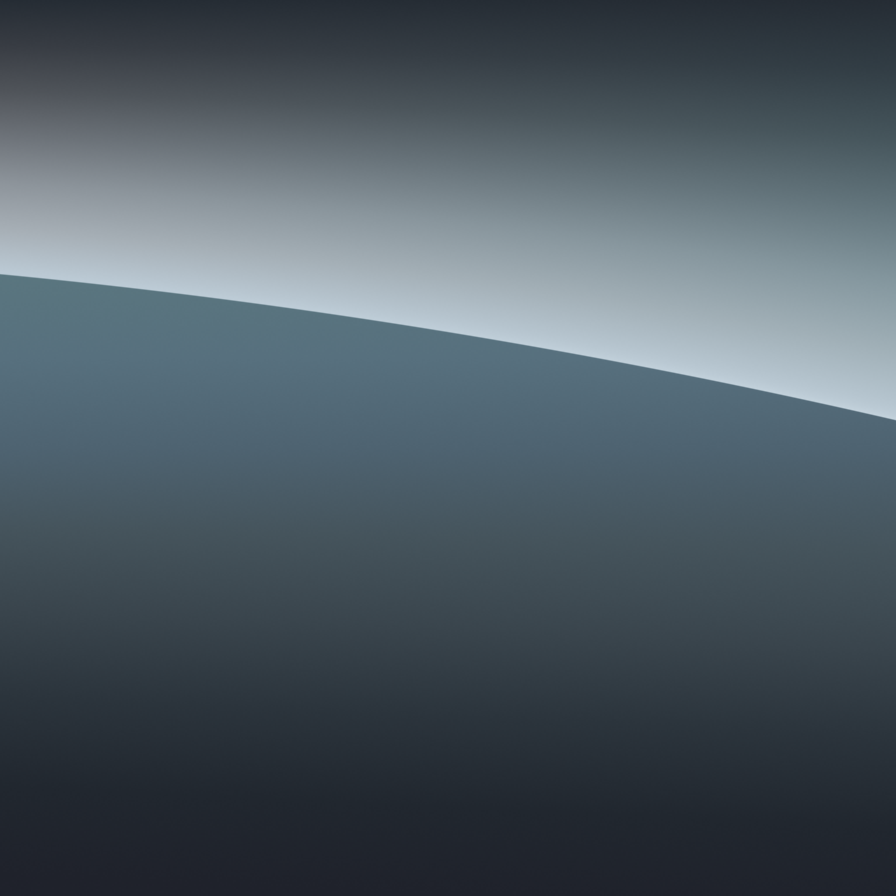
A WebGL 2 fragment shader for this background:

```glsl
#version 300 es
precision highp float;
// Draws a dark curved horizon under a pale glow that fades into a slate sky.

uniform vec2 u_resolution;
out vec4 fragColor;

// Horizon height: start at the left edge, slope and bend
const float HORIZON_START = 0.694;
const float HORIZON_SLOPE = 0.0954;
const float HORIZON_BEND = 0.0676;

// Colours from the horizon up to the top
const int SKY_LAST = 6;
const vec3 SKY[7] = vec3[7](
    vec3(0.737, 0.796, 0.839), vec3(0.639, 0.686, 0.714),
    vec3(0.533, 0.584, 0.612), vec3(0.408, 0.455, 0.482),
    vec3(0.294, 0.333, 0.357), vec3(0.208, 0.239, 0.267),
    vec3(0.145, 0.173, 0.204));

// Colours from the bottom up to the highest point of the horizon
const int GROUND_LAST = 7;
const float GROUND_TOP = 0.7;
const vec3 GROUND[8] = vec3[8](
    vec3(0.122, 0.133, 0.169), vec3(0.129, 0.153, 0.184),
    vec3(0.169, 0.204, 0.235), vec3(0.227, 0.271, 0.302),
    vec3(0.271, 0.329, 0.361), vec3(0.306, 0.388, 0.443),
    vec3(0.341, 0.439, 0.494), vec3(0.353, 0.463, 0.498));

const vec3 SKY_TINT = vec3(-0.022, 0.004, 0.006);  // cool on the right, warm on the left
const float GROUND_TILT = 0.045;                   // lifts the shadow on the left
const vec3 RIM_LIGHT = vec3(0.035, 0.035, 0.03);
const float RIM_WIDTH = 0.006;
const float GRAIN = 0.004;

float horizonHeight(float x) {
    return HORIZON_START - x * (HORIZON_SLOPE + HORIZON_BEND * x);
}

float hash(vec2 p) {
    p = fract(p * vec2(123.34, 456.21));
    p += dot(p, p + 45.32);
    return fract(p.x * p.y);
}

vec3 skyColor(float height, float x) {
    float s = clamp(height, 0.0, 1.0) * float(SKY_LAST);
    int i = min(int(s), SKY_LAST - 1);
    vec3 color = mix(SKY[i], SKY[i + 1], s - float(i));
    float middle = 4.0 * height * (1.0 - height);
    return color + SKY_TINT * (2.0 * x - 1.0) * middle;
}

vec3 groundColor(vec2 p) {
    float tilt = GROUND_TILT * (p.x - 0.5) * (1.0 - smoothstep(0.3, 0.5, p.y));
    float s = clamp((p.y + tilt) / GROUND_TOP, 0.0, 1.0) * float(GROUND_LAST);
    int i = min(int(s), GROUND_LAST - 1);
    return mix(GROUND[i], GROUND[i + 1], s - float(i));
}

void main() {
    vec2 p = gl_FragCoord.xy / u_resolution;
    float horizon = horizonHeight(p.x);
    float above = p.y - horizon;

    // Sky with a thin rim of light along the horizon, stronger to the right
    vec3 sky = skyColor(above / (1.0 - horizon), p.x);
    sky += RIM_LIGHT * p.x * exp(-max(above, 0.0) / RIM_WIDTH);

    // Smooth edge one pixel wide
    float edge = 1.0 / u_resolution.y;
    vec3 color = mix(groundColor(p), sky, smoothstep(-edge, edge, above));

    // Faint grain against banding
    color += GRAIN * (hash(floor(p * 512.0)) - 0.5);
    fragColor = vec4(color, 1.0);
}
```
